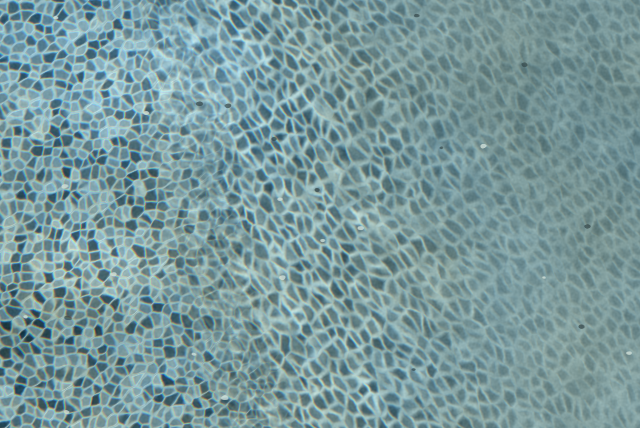
Reproduce this texture procedurally as a Shadertoy shader.

```glsl
// Sunlit shallow water: a net of bright caustic lines over a pebbled bed.
// Warped cellular noise gives round pebbles at left and slanted ripples at
// right; red, green and blue are sampled slightly apart for refracted fringes.

const vec3 WATER = vec3(0.465, 0.583, 0.592);     // average water colour
const vec3 LIGHT_GAIN = vec3(0.40, 0.40, 0.37);   // colour change per unit of light
const vec3 WARM_SHIFT = vec3(0.07, 0.012, -0.06); // sand tint, negative is blue
const vec3 SPECK_LIGHT = vec3(0.82, 0.88, 0.85);
const vec3 SPECK_DARK = vec3(0.20, 0.27, 0.28);
const vec2 RIPPLE_AXIS = vec2(0.57, -0.82);       // long direction of ripples
const vec2 RIPPLE_FREQ = vec2(25.0, 45.0);        // along and across the axis
const float PEBBLE_FREQ = 43.0;
const float FRINGE = 0.0024;                      // spread between channels
const float GRAIN_FREQ = 150.0;
const float SPECK_FREQ = 10.0;

vec2 hash2(vec2 p) {
    p = vec2(dot(p, vec2(127.1, 311.7)), dot(p, vec2(269.5, 183.3)));
    return fract(sin(p) * 43758.5);
}

float gradDot(vec2 cell, vec2 f, vec2 corner) {
    return dot(hash2(cell + corner) * 2.0 - 1.0, f - corner);
}

// Gradient noise, roughly -0.7 to 0.7
float noise(vec2 p) {
    vec2 i = floor(p), f = fract(p);
    vec2 u = f * f * f * (f * (f * 6.0 - 15.0) + 10.0);
    float low = mix(gradDot(i, f, vec2(0, 0)), gradDot(i, f, vec2(1, 0)), u.x);
    float high = mix(gradDot(i, f, vec2(0, 1)), gradDot(i, f, vec2(1, 1)), u.x);
    return mix(low, high, u.y);
}

vec2 noise2(vec2 p) {
    return vec2(noise(p), noise(p + vec2(37.3, 17.9)));
}

// Cellular noise: x = gap between the two nearest points, y = random cell value
vec2 cells(vec2 p) {
    vec2 home = floor(p), f = fract(p);
    float nearest = 8.0, second = 8.0, id = 0.0;
    for (int y = -1; y <= 1; y++)
    for (int x = -1; x <= 1; x++) {
        vec2 offset = vec2(x, y);
        vec2 rnd = hash2(home + offset);
        float d = length(offset + 0.1 + 0.8 * rnd - f);
        if (d < nearest) {
            second = nearest;
            nearest = d;
            id = fract(rnd.x * 7.3 + rnd.y * 3.7);
        } else {
            second = min(second, d);
        }
    }
    return vec2(second - nearest, id);
}

// Caustic light, centred near zero; calm runs from 0 (pebbles) to 1 (soft ripples)
float causticLight(vec2 p, float calm) {
    p += 0.035 * noise2(p * 3.0) + 0.012 * noise2(p * 17.0);
    p += 0.004 * noise2(p * 55.0);

    vec2 pebble = cells(p * PEBBLE_FREQ);
    float pebbleNet = 1.0 - smoothstep(0.0, 0.42, pebble.x);
    float pebbleLight = 0.62 * (pebbleNet - 0.40)
        + 1.0 * (pebble.y - 0.5) * smoothstep(0.0, 0.2, pebble.x);

    vec2 across = vec2(-RIPPLE_AXIS.y, RIPPLE_AXIS.x);
    vec2 q = vec2(dot(p, RIPPLE_AXIS), dot(p, across)) * RIPPLE_FREQ;
    vec2 ripple = cells(q);
    float rippleNet = 1.0 - smoothstep(0.0, mix(0.45, 0.65, calm), ripple.x);
    float broken = 0.85 + 0.7 * noise(q * 0.6 + 9.0);
    float rippleLight = 0.9 * (rippleNet * broken - 0.37)
        + 0.5 * (ripple.y - 0.5) * smoothstep(0.0, 0.3, ripple.x);
    rippleLight += 0.35 * noise(q * 1.1 + 31.0);

    return mix(pebbleLight, rippleLight, smoothstep(0.05, 0.42, calm));
}

float glow(vec2 p, vec2 centre, vec2 size) {
    vec2 d = (p - centre) / size;
    return exp(-dot(d, d));
}

void mainImage(out vec4 fragColor, in vec2 fragCoord) {
    vec2 p = fragCoord / iResolution.y;
    float drift = noise(p * 2.3 + 4.0);
    float calm = smoothstep(0.0, 1.55, p.x + 0.22 * (p.y - 0.5) + 0.12 * drift);
    float contrast = mix(1.0, 0.32, smoothstep(0.35, 0.95, calm));

    // Refracted light, one sample per colour channel
    vec2 spread = FRINGE * mix(1.0, 0.35, calm) * vec2(0.8, 0.6);
    vec3 light = vec3(causticLight(p - spread, calm),
                      causticLight(p, calm),
                      causticLight(p + spread, calm));

    // Broad glare patches, shade and tint
    float glare = 0.13 * glow(p, vec2(0.20, 0.37), vec2(0.16, 0.10))
        + 0.11 * glow(p, vec2(0.34, 0.80), vec2(0.30, 0.17))
        - 0.06 * glow(p, vec2(0.10, 0.24), vec2(0.35, 0.10))
        - 0.04 * glow(p, vec2(1.45, 0.90), vec2(0.55, 0.40));
    glare += 0.05 * drift + 0.04 * noise(p * 7.0);
    float warmth = 0.9 * noise(p * 28.0) * (1.1 - calm) + 0.5 * noise(p * 4.0 + 8.0)
        - 0.6 * glow(p, vec2(0.25, 0.90), vec2(0.45, 0.35));

    vec3 color = WATER + LIGHT_GAIN * contrast * light + glare + WARM_SHIFT * warmth;
    color += 0.05 * noise(p * GRAIN_FREQ) + 0.04 * noise(p * 70.0 + 5.0);

    // Sparse shells and dark bits on the bed
    vec2 cell = floor(p * SPECK_FREQ);
    vec2 rnd = hash2(cell + 71.0);
    vec2 d = (fract(p * SPECK_FREQ) - 0.25 - 0.5 * hash2(cell + 13.0)) / SPECK_FREQ;
    d *= vec2(0.8, 1.2);
    float radius = mix(0.003, 0.007, rnd.y) + 0.003 * noise(p * 90.0);
    float speck = 1.0 - smoothstep(-0.0015, 0.002, length(d) - radius);
    color = mix(color, SPECK_LIGHT, 0.8 * speck * step(0.90, rnd.x));
    color = mix(color, SPECK_DARK, 0.7 * speck * step(rnd.x, 0.04));

    fragColor = vec4(clamp(color, 0.0, 1.0), 1.0);
}
```
